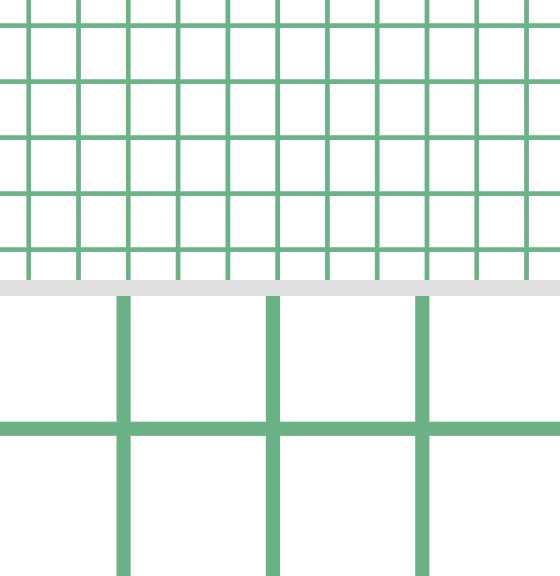
Top: the whole. Bottom: its middle third, enlarged.
Reproduce this pattern procedurally as a Shadertoy shader.

```glsl
// Plain windowpane grid of thin green lines on white.

const vec3 PAPER = vec3(1.0);
const vec3 GREEN = vec3(0.42, 0.70, 0.53);

// All lengths are fractions of the canvas height.
const vec2 CELL = vec2(2.0 / 11.25, 0.2);       // spacing of the lines
const vec2 FIRST_LINE = vec2(0.1027, 0.1086);   // centre of the first lines
const float LINE_WIDTH = 0.0169;

// Distance to the nearest vertical (x) and horizontal (y) line centre.
vec2 lineDistance(vec2 p, vec2 cell, vec2 origin) {
    vec2 q = (p - origin) / cell;
    return abs(fract(q + 0.5) - 0.5) * cell;
}

// Share of a pixel covered by a line of the given width.
vec2 lineCoverage(vec2 dist, float width, float pixel) {
    return clamp((0.5 * width - dist) / pixel + 0.5, 0.0, 1.0);
}

void mainImage(out vec4 fragColor, in vec2 fragCoord) {
    float pixel = 1.0 / iResolution.y;
    vec2 p = fragCoord * pixel;

    // Both line directions merge into one flat colour.
    vec2 cover = lineCoverage(lineDistance(p, CELL, FIRST_LINE), LINE_WIDTH, pixel);
    float grid = max(cover.x, cover.y);

    fragColor = vec4(mix(PAPER, GREEN, grid), 1.0);
}
```
